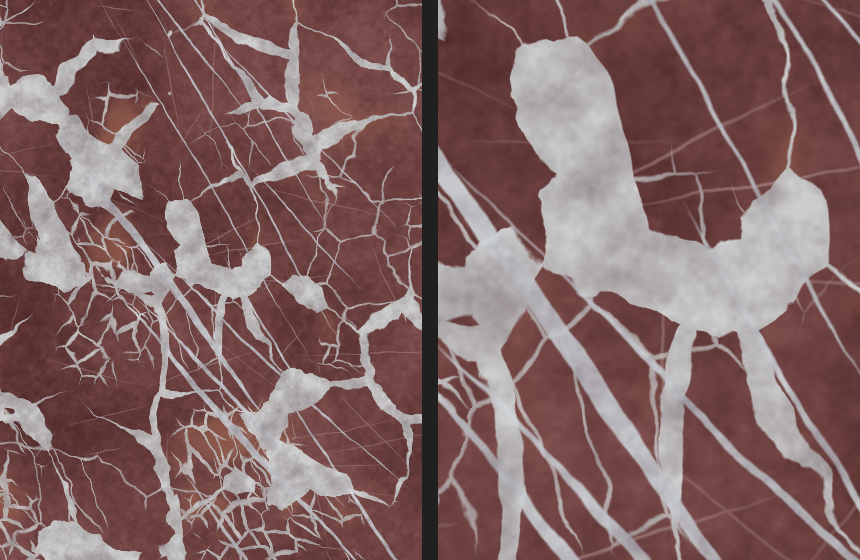
Left: the whole. Right: its middle third, enlarged.
A Shadertoy shader for this texture:

```glsl
const vec3 DEEP = vec3(0.315, 0.165, 0.165);
const vec3 DUSTY = vec3(0.525, 0.335, 0.33);
const vec3 RUST = vec3(0.60, 0.38, 0.31);
const vec3 GREY = vec3(0.60, 0.57, 0.58);
const vec3 PALE = vec3(0.82, 0.83, 0.83);
const vec3 HAIR = vec3(0.66, 0.54, 0.54);
const float NET_SCALE = 6.5;
const float FINE_SCALE = 12.0;
const float BRECCIA_SCALE = 25.0;
const float BEND = 0.14;
const float RAGGED = 0.012;
const int LONG_VEINS = 13;
const int HAIRLINES = 44;

float hash(vec2 p) {
    vec3 q = fract(p.xyx * 0.1031);
    q += dot(q, q.yzx + 33.33);
    return fract((q.x + q.y) * q.z);
}

vec2 hash2(vec2 p) {
    return vec2(hash(p), hash(p + 71.7));
}

float noise(vec2 p) {
    vec2 i = floor(p), f = fract(p);
    f = f * f * (3.0 - 2.0 * f);
    return mix(mix(hash(i), hash(i + vec2(1, 0)), f.x),
               mix(hash(i + vec2(0, 1)), hash(i + vec2(1, 1)), f.x), f.y);
}

float fbm(vec2 p) {
    float sum = 0.0, amp = 0.5;
    for (int i = 0; i < 5; i++) {
        sum += amp * noise(p);
        p = mat2(1.6, 1.2, -1.2, 1.6) * p + 13.1;
        amp *= 0.5;
    }
    return sum / 0.97;
}

// x: distance to the nearest crack, y: closeness to a crack junction
vec2 crackNet(vec2 p, float scale) {
    p *= scale;
    vec2 cell = floor(p), a = vec2(0), b = vec2(1);
    vec3 f = vec3(9);
    for (int y = -2; y <= 2; y++)
    for (int x = -2; x <= 2; x++) {
        vec2 c = cell + vec2(x, y);
        vec2 r = c + hash2(c + 40.0) - p;
        float d = length(r);
        if (d < f.x) { f = vec3(d, f.xy); b = a; a = r; }
        else if (d < f.y) { f = vec3(f.x, d, f.y); b = r; }
        else f.z = min(f.z, d);
    }
    return vec2(dot(0.5 * (a + b), normalize(b - a)), f.z - f.x) / scale;
}

float stroke(float d, float halfWidth, float soft) {
    return clamp((halfWidth - d) / soft + 0.5, 0.0, 1.0) * smoothstep(0.0, 0.0012, halfWidth);
}

// Tapered straight vein: random centre, given angle and half length
float straightVein(vec2 p, vec2 centre, float angle, float halfLen, float width, float soft) {
    vec2 dir = vec2(cos(angle), sin(angle)), r = p - centre;
    float along = abs(dot(r, dir)) / halfLen;
    float across = abs(dot(r, vec2(-dir.y, dir.x)));
    return stroke(across, width * (1.0 - along * along), soft) * step(along, 1.0);
}

void mainImage(out vec4 fragColor, in vec2 fragCoord) {
    vec2 p = fragCoord / iResolution.y;
    float aspect = iResolution.x / iResolution.y;
    float soft = max(1.0 / iResolution.y, 0.0016);

    // Warped space for the ragged cracks
    vec2 bend = vec2(fbm(p * 4.0 + 3.0), fbm(p * 4.0 + 27.0)) - 0.5;
    vec2 rough = vec2(fbm(p * 42.0), fbm(p * 42.0 + 19.0)) - 0.5;
    vec2 q = p + BEND * bend + RAGGED * rough;
    q = vec2(q.x * 1.12 + q.y * 0.25, q.y * 0.88);

    // Red ground with clouds and grain
    float cloud = fbm(p * 5.0 + 8.0) - 0.5;
    float grain = fbm(p * 90.0) - 0.5;
    float speck = noise(p * 260.0) - 0.5;
    vec3 col = mix(DEEP, DUSTY, clamp(0.48 + 1.1 * cloud + 0.55 * grain + 0.14 * speck, 0.0, 1.0));

    // Main network, swelling into patches at junctions
    vec2 net = crackNet(q + 5.0, NET_SCALE);
    float swell = smoothstep(0.48, 0.85, noise(p * 7.0 + 31.0));
    float present = smoothstep(0.25, 0.45, noise(p * 6.0 + 57.0));
    float vein = stroke(net.x, (0.0014 + 0.010 * swell) * present, soft);
    float patchSize = 0.068 * smoothstep(0.50, 0.80, noise(p * 5.5 + 83.0));
    vein = max(vein, stroke(net.y, patchSize + 0.02 * rough.x - 0.004, soft * 1.5));

    // Thinner cracks and shattered zones
    vec2 fine = crackNet(q + 19.0, FINE_SCALE);
    float finePresent = smoothstep(0.45, 0.65, noise(p * 8.0 + 11.0));
    vein = max(vein, 0.8 * stroke(fine.x, 0.0017 * finePresent, soft));
    vec2 shard = crackNet(q + 37.0, BRECCIA_SCALE);
    float zone = smoothstep(0.58, 0.78, noise(p * 5.0 + 45.0));
    float shardWidth = 0.004 * zone * smoothstep(0.2, 0.7, noise(p * 24.0));
    vein = max(vein, 0.9 * stroke(shard.x, shardWidth, soft));

    // Rust stains beside the veins
    float stain = smoothstep(0.5, 0.72, fbm(p * 9.0 + 61.0));
    float halo = exp(-net.x * 75.0) * present;
    col = mix(col, RUST, stain * clamp(0.6 * halo + 0.6 * zone, 0.0, 0.7));

    // Long diagonal veins falling to the right
    vec2 s = p + 0.03 * bend + 0.004 * rough;
    float longVein = 0.0;
    for (int i = 0; i < LONG_VEINS; i++) {
        vec2 id = vec2(float(i), 7.0);
        vec2 h = hash2(id), k = hash2(id + 50.0);
        vec2 centre = vec2(h.x * aspect, (float(i) + h.y) / float(LONG_VEINS));
        float width = 0.0015 + 0.0062 * k.x * k.x;
        width *= 0.55 + 0.9 * noise(p * 14.0 + float(i));
        float v = straightVein(s, centre, -mix(0.68, 1.08, k.y), 0.16 + 0.32 * hash(id + 90.0), width, soft);
        longVein = max(longVein, v);
    }

    // Faint hairlines in all directions
    float hair = 0.0;
    for (int i = 0; i < HAIRLINES; i++) {
        vec2 id = vec2(float(i), 23.0);
        vec2 h = hash2(id), k = hash2(id + 130.0);
        float v = straightVein(s, h * vec2(aspect, 1.0), -3.14 * k.x, 0.04 + 0.13 * k.y, 0.0009, soft);
        hair = max(hair, v * (0.35 + 0.5 * hash(id + 9.0)));
    }
    col = mix(col, HAIR, hair);

    // Mottled calcite filling
    float mottle = clamp(0.62 + 1.3 * (fbm(p * 38.0 + 5.0) - 0.5) + 0.5 * grain + 0.2 * speck, 0.0, 1.0);
    vec3 calcite = mix(GREY, PALE, mottle);
    col = mix(col, calcite, 0.95 * vein);
    col = mix(col, calcite + vec3(-0.01, 0.0, 0.02), 0.92 * longVein);
    fragColor = vec4(col, 1.0);
}
```
